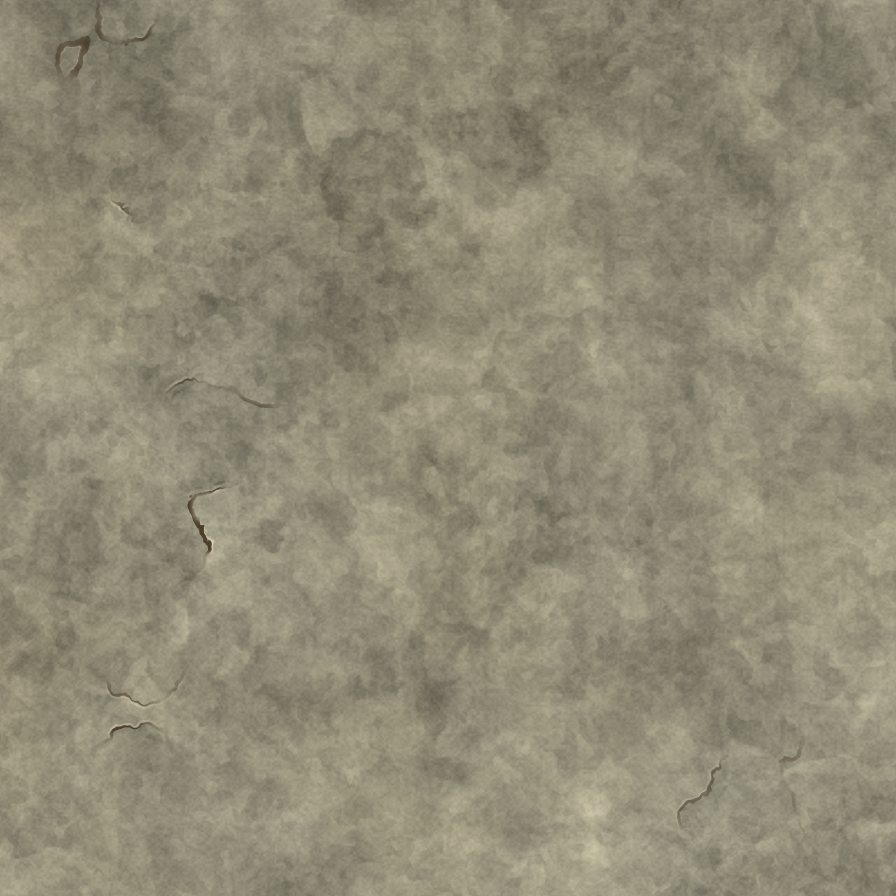
A WebGL 2 fragment shader for this texture:

```glsl
#version 300 es
precision highp float;
// Weathered grey-olive plaster with crisp mottling, flaking edges and fine cracks.

uniform vec2 u_resolution;
out vec4 fragColor;

float hash(vec2 p) {
    return fract(sin(dot(p, vec2(127.1, 311.7))) * 43758.5453);
}

float noise(vec2 p) {
    vec2 i = floor(p), f = fract(p);
    f = f * f * (3.0 - 2.0 * f);
    return mix(mix(hash(i), hash(i + vec2(1, 0)), f.x),
               mix(hash(i + vec2(0, 1)), hash(i + vec2(1, 1)), f.x), f.y);
}

float fbm(vec2 p) {
    float sum = 0.0, amp = 0.5;
    for (int i = 0; i < 5; i++) {
        sum += amp * noise(p);
        p = mat2(1.6, 1.2, -1.2, 1.6) * p + 17.3;
        amp *= 0.5;
    }
    return sum / 0.97;
}

// Closely blended cells, each with its own random tone
float blotches(vec2 p) {
    vec2 cell = floor(p);
    float sum = 0.0, total = 0.0;
    for (int y = -1; y <= 1; y++) {
        for (int x = -1; x <= 1; x++) {
            vec2 id = cell + vec2(x, y);
            vec2 d = id + vec2(hash(id + 3.1), hash(id + 8.7)) - p;
            float w = exp(-22.0 * dot(d, d));
            sum += w * hash(id + 21.4);
            total += w;
        }
    }
    return sum / total - 0.5;
}

// Height field whose jagged contours carry the cracks
float crackField(vec2 p) {
    vec2 jag = vec2(fbm(p * 18.0 + 7.0), fbm(p * 18.0 + 53.0)) - 0.5;
    p += 0.055 * jag;
    return noise(p * 6.0 + 41.0) + 0.3 * noise(p * 14.0 + 12.0);
}

void main() {
    float scale = min(u_resolution.x, u_resolution.y);
    vec2 uv = gl_FragCoord.xy / scale;
    float px = 1.0 / scale;
    vec2 warp = vec2(fbm(uv * 9.0 + 5.0), fbm(uv * 9.0 + 63.0)) - 0.5;
    vec2 ragged = vec2(fbm(uv * 45.0 + 15.0), fbm(uv * 45.0 + 83.0)) - 0.5;
    vec2 warped = uv + 0.05 * warp + 0.016 * ragged;

    // Broad clouds and mottled patches
    float tone = 0.582;
    tone += 0.18 * (fbm(uv * 3.2 + 11.0) - 0.5);
    tone += 0.20 * (fbm(warped * 12.0 + 29.0) - 0.5);
    tone += 0.13 * (fbm(warped * 38.0 + 71.0) - 0.5);
    tone += 0.050 * blotches(warped * 36.0);
    tone += 0.060 * blotches(warped * 84.0 + 9.0);

    // Faint terraces where thin layers have peeled
    float layer = fract(fbm(warped * 4.0 + 77.0) * 5.0);
    float terrace = layer * (1.0 - smoothstep(0.95, 1.0, layer)) - 0.45;
    tone += 0.06 * terrace * smoothstep(0.42, 0.68, noise(uv * 5.0 + 34.0));

    // Clusters of small dark pits
    float pits = smoothstep(0.56, 0.64, fbm(uv * 48.0 + 3.0));
    tone -= 0.045 * pits * smoothstep(0.4, 0.65, fbm(uv * 5.0 + 90.0));

    // Fine grain
    tone += 0.055 * (noise(uv * 400.0) - 0.5) + 0.045 * (noise(uv * 210.0 + 6.0) - 0.5);

    // Signed distance to the contour through each crack site
    float field = crackField(uv);
    vec2 grad = vec2(crackField(uv + vec2(0.002, 0.0)),
                     crackField(uv + vec2(0.0, 0.002))) - field;
    float slope = length(grad) / 0.002 + 0.6;
    float broken = smoothstep(0.35, 0.65, noise(uv * 30.0 + 50.0));
    float crack = 0.0;
    for (int i = 0; i < 7; i++) {
        float n = float(i);
        float right = step(4.5, n);
        vec2 site = vec2(mix(0.18, 0.83, right) + 0.18 * (hash(vec2(n, 4.0)) - 0.5),
                         fract(0.19 + 0.19 * n));
        float reach = length(uv - site) + 0.25 * warp.x;
        float mask = (1.0 - smoothstep(0.02, 0.10, reach)) * mix(1.0, 0.5, right);
        float d = (field - crackField(site)) / slope;

        // Raised plate on one side, shade on the other
        float side = smoothstep(-px, px, d);
        tone += mask * mix(-0.04 * exp(min(d, 0.0) / 0.010),
                           0.035 * exp(-max(d, 0.0) / 0.025), side);
        float rim = smoothstep(0.0, 0.001, d) * (1.0 - smoothstep(0.0015, 0.0035, d));
        tone += 0.15 * rim * mask * broken;

        float width = 0.0022 * noise(uv * 26.0 + n);
        float line = 1.0 - smoothstep(width, width + px, abs(d + 0.001));
        crack = max(crack, line * mask * (0.12 + 0.88 * broken));
    }

    // Warm grey body with slight cooler and pinkish drifts
    float drift = fbm(uv * 4.0 + 120.0) - 0.5;
    vec3 color = tone * vec3(1.0, 0.961, 0.815) + drift * vec3(-0.03, 0.005, 0.03);
    color = mix(color, vec3(0.25, 0.19, 0.12), 0.85 * crack);
    fragColor = vec4(clamp(color, 0.0, 1.0), 1.0);
}
```
